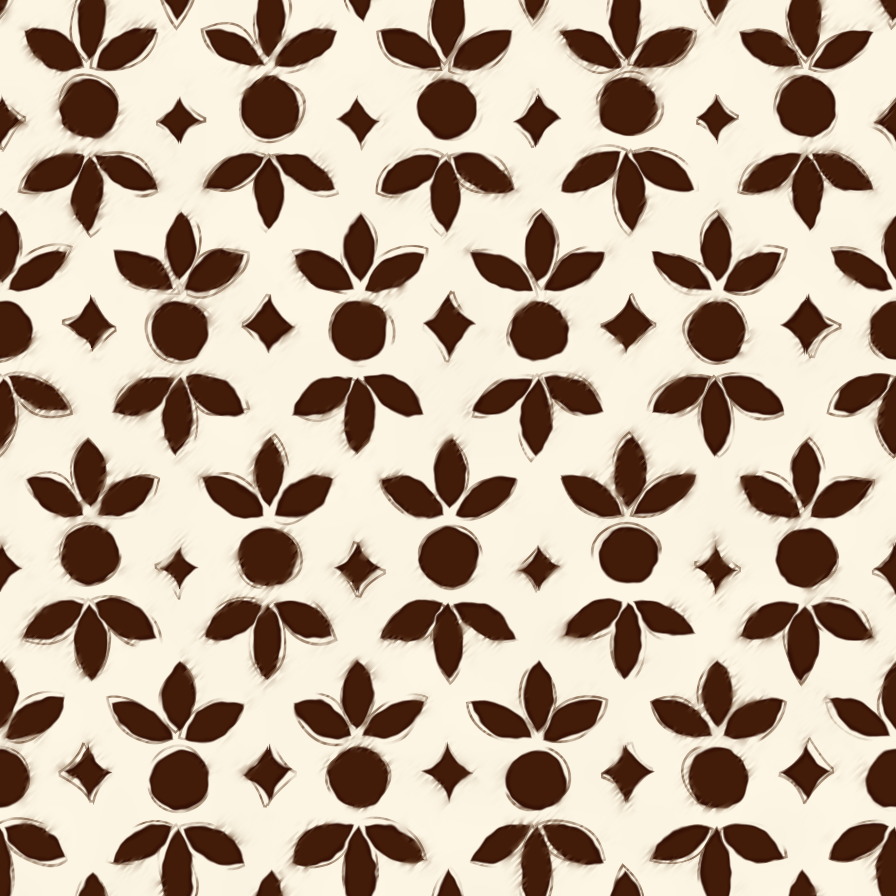
This pattern is drawn by a WebGL 1 fragment shader. Its source:

```glsl
precision highp float;
// Hand-stamped brown block print: discs between leaf sprays, with concave diamonds in staggered rows.
uniform vec2 u_resolution;

// Lengths are in column widths: the canvas is COLUMNS units wide.
const float COLUMNS = 5.0;
const float ROWS = 4.0;
const float ROW_PITCH = COLUMNS / ROWS;
const float ROW_SHIFT = 0.025;
const float DISC_RADIUS = 0.166;
const float LEAF_WIDTH = 0.086;      // half width
const float SEAM_STRETCH = 0.08;     // extra length of leaves crossing the top and bottom edges
const float DIAMOND_SIZE = 0.15;
const float JITTER = 0.018;
const float WOBBLE = 0.026;
const float EDGE_SOFTNESS = 0.008;
const float SMEAR_REACH = 0.022;
const vec3 CREAM = vec3(0.99, 0.96, 0.89);
const vec3 BROWN = vec3(0.26, 0.11, 0.03);
const vec3 RIM_BROWN = vec3(0.20, 0.06, 0.02);
const vec3 SMEAR_BROWN = vec3(0.43, 0.29, 0.19);

float hash(vec2 p) {
  vec3 a = fract(p.xyx * vec3(0.1031, 0.1030, 0.0973));
  a += dot(a, a.yzx + 33.33);
  return fract((a.x + a.y) * a.z);
}

float noise(vec2 p) {
  vec2 i = floor(p), f = fract(p);
  f = f * f * (3.0 - 2.0 * f);
  return mix(mix(hash(i), hash(i + vec2(1.0, 0.0)), f.x),
             mix(hash(i + vec2(0.0, 1.0)), hash(i + vec2(1.0, 1.0)), f.x), f.y);
}

vec2 drift(vec2 p) {
  return vec2(noise(p), noise(p + 41.7)) - 0.5;
}

// Pointed leaf between two tips.
float leaf(vec2 p, vec2 a, vec2 b, float w) {
  vec2 axis = normalize(b - a);
  float h = 0.5 * length(b - a);
  float r = (h * h + w * w) / (2.0 * w);
  p -= 0.5 * (a + b);
  float across = abs(p.x * axis.y - p.y * axis.x);
  return length(vec2(across + r - w, dot(p, axis))) - r;
}

// Four-pointed diamond with sides curving inward, bounded by its tips.
float diamond(vec2 p, float s) {
  p = abs(p) * vec2(1.08, 0.94);
  float k = 1.8 * s;
  float arc = length(vec2(k - s, k)) - length(p - k);
  return max(arc, max(p.x, p.y) - s);
}

// Disc with three leaves above and three below.
float spray(vec2 p, vec2 id, float row) {
  vec2 m = vec2(abs(p.x), p.y);
  float side = step(0.0, p.x);
  float seamUp = SEAM_STRETCH * step(2.5, mod(row, ROWS));
  float seamDown = SEAM_STRETCH * (1.0 - step(0.5, mod(row, ROWS)));
  float lean = (hash(id + 3.1) - 0.5) * 0.05;
  float wide = LEAF_WIDTH + (hash(id + 7.3 + side) - 0.5) * 0.016;
  float d = length(p) - DISC_RADIUS;
  d = min(d, leaf(m, vec2(0.035, 0.23), vec2(0.365, 0.43 + lean * 0.5), wide));
  d = min(d, leaf(m, vec2(0.035, -0.265), vec2(0.365, -0.455 + lean * 0.4), wide));
  d = min(d, leaf(p, vec2(0.0, 0.275), vec2(lean, 0.66 + seamUp), LEAF_WIDTH));
  return min(d, leaf(p, vec2(0.0, -0.27), vec2(-lean, -0.69 - seamDown), LEAF_WIDTH));
}

// Distance to the nearest printed shape.
float printShape(vec2 q) {
  float d = 1.0;
  float nearRow = floor((q.y - ROW_SHIFT) / ROW_PITCH);
  for (int i = -1; i <= 1; i++) {
    float row = nearRow + float(i);
    float odd = mod(row, 2.0);
    float x = q.x - 0.5 * odd;
    float y = q.y - ROW_SHIFT - (row + 0.5) * ROW_PITCH;
    vec2 id = vec2(mod(floor(x + 0.5), COLUMNS), mod(row, ROWS)) + 11.0;
    vec2 shift = JITTER * (vec2(hash(id), hash(id + 19.0)) - 0.5);
    d = min(d, spray(vec2(fract(x + 0.5) - 0.5, y) - shift, id, row));
    id.x = mod(floor(x), COLUMNS) + 57.0;
    float size = DIAMOND_SIZE - 0.022 * odd + 0.02 * (hash(id) - 0.5);
    d = min(d, diamond(vec2(fract(x) - 0.5, y - mix(0.035, -0.07, odd)) - shift, size));
  }
  return d;
}

void main() {
  vec2 q = gl_FragCoord.xy / u_resolution * COLUMNS;
  float soft = max(EDGE_SOFTNESS, 0.8 * COLUMNS / u_resolution.x);
  // Uneven body, and a second misplaced pass of the brush.
  float body = printShape(q + WOBBLE * drift(q * 7.0) + 0.012 * drift(q * 23.0));
  float ghost = printShape(q + 0.06 * drift(q * 4.0 + 9.0));
  // Worn patches and fine bristle streaks.
  float worn = smoothstep(0.45, 0.75, noise(q * 5.5 + 3.0));
  float streak = noise(vec2(q.x + q.y, (q.x - q.y) * 4.0 + 40.0) * 14.0);

  // Faint paper tone, dry smears and stray outlines.
  vec3 color = CREAM + 0.012 * (noise(q * 3.0) - 0.5);
  float smear = exp(-max(body, 0.0) / SMEAR_REACH) * worn * smoothstep(0.2, 0.8, streak);
  float outline = 1.0 - smoothstep(0.003, 0.003 + soft, abs(ghost - 0.012));
  outline *= smoothstep(0.35, 0.65, noise(q * 6.0 + 27.0)) * (0.4 + 0.6 * streak);
  color = mix(color, SMEAR_BROWN, max(0.75 * smear, 0.85 * outline));

  // Ink: darker rim, warm centre, rubbed edges.
  float depth = 0.02 * (noise(q * 12.0) - 0.5) - body;
  vec3 ink = mix(RIM_BROWN, BROWN, smoothstep(0.0, 0.03, depth));
  float rubbed = worn * smoothstep(0.4, 0.8, streak) * (1.0 - smoothstep(0.0, 0.035, depth));
  ink = mix(ink, SMEAR_BROWN, 0.8 * rubbed);
  color = mix(color, ink, 1.0 - smoothstep(-soft, soft, body));
  gl_FragColor = vec4(color, 1.0);
}
```
